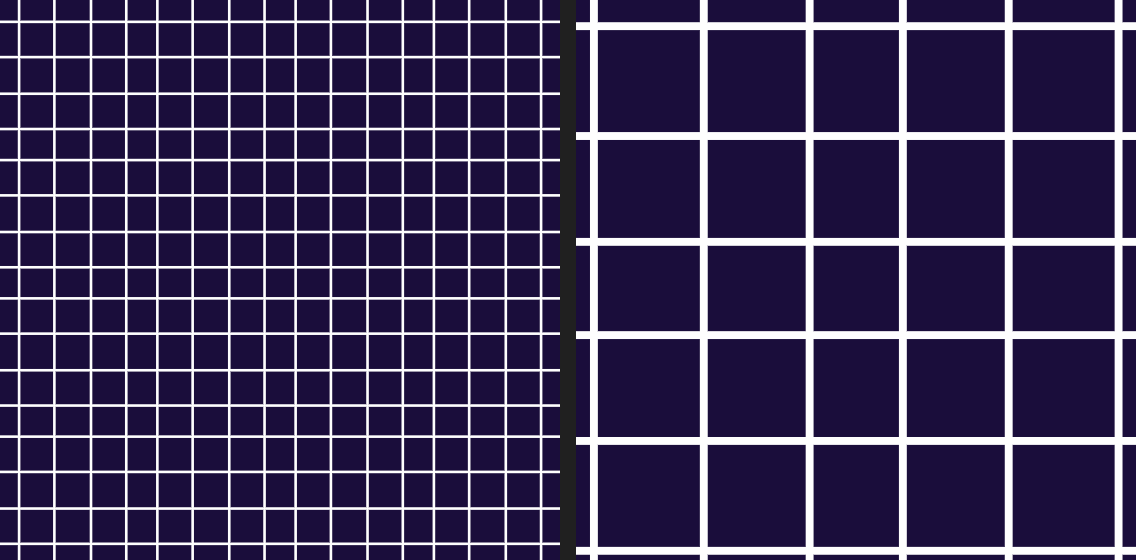
Left: the whole. Right: its middle third, enlarged.
Reproduce this pattern procedurally as a Shadertoy shader.

```glsl
// Thin white grid on deep indigo, with line gaps that vary in a cycle of four.

const vec3 INDIGO = vec3(0.100, 0.052, 0.230);
const vec3 WHITE = vec3(0.995);
const float PERIOD = 0.2469;                             // four cells
const vec4 LINES = vec4(0.0, 0.0630, 0.1284, 0.1914);    // line centres in a period
const vec2 ORIGIN = vec2(0.0341, 0.0390);                // first lines from the top left
const float LINE_WIDTH = 0.0047;

// Distance from x to the nearest copy of a line at the given centre
float repeatedDistance(float x, float centre, float period) {
    return abs(mod(x - centre + 0.5 * period, period) - 0.5 * period);
}

// Distance from x to the nearest line of the uneven cycle
float nearestLine(float x, vec4 centres, float period) {
    float d = period;
    for (int i = 0; i < 4; i++) {
        d = min(d, repeatedDistance(x, centres[i], period));
    }
    return d;
}

// Antialiased coverage of a line of the given width
float lineMask(float d, float width, float pixel) {
    return clamp((0.5 * width - d) / pixel + 0.5, 0.0, 1.0);
}

void mainImage(out vec4 fragColor, in vec2 fragCoord) {
    float pixel = 1.0 / iResolution.y;
    vec2 uv = fragCoord * pixel;
    vec2 p = vec2(uv.x, 1.0 - uv.y) - ORIGIN;

    // Vertical and horizontal lines share the same spacing
    float vertical = lineMask(nearestLine(p.x, LINES, PERIOD), LINE_WIDTH, pixel);
    float horizontal = lineMask(nearestLine(p.y, LINES, PERIOD), LINE_WIDTH, pixel);

    fragColor = vec4(mix(INDIGO, WHITE, max(vertical, horizontal)), 1.0);
}
```
